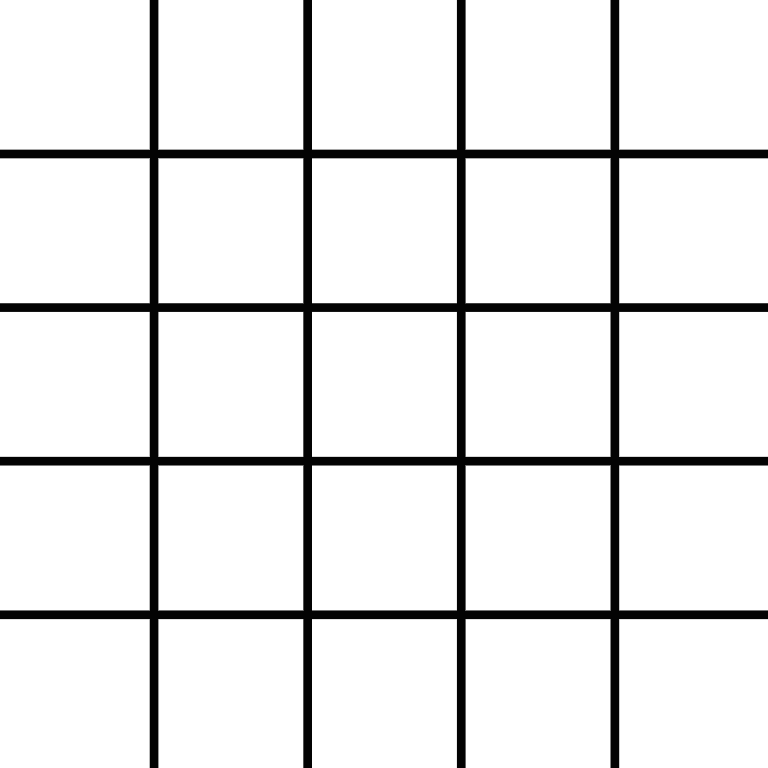
Give the GLSL for this pattern, as a WebGL 2 fragment shader.

```glsl
#version 300 es
precision highp float;
// Draws a plain grid of five by five white squares parted by black rules.
// Each axis finds its nearest inner rule by rounding; the outer border stays
// open, and the edges are smoothed over one pixel.

uniform vec2 u_resolution;
out vec4 outColor;

const float CELLS = 5.0;
const float RULE_WIDTH = 0.0113;
const vec2 GRID_OFFSET = vec2(0.0006, -0.0005);
const vec3 PAPER = vec3(1.0);
const vec3 INK = vec3(0.01);

// Distance along each axis to the nearest inner rule.
vec2 ruleDistance(vec2 p, float cells) {
    vec2 index = clamp(round(p * cells), 1.0, cells - 1.0);
    return abs(p - index / cells);
}

// Coverage of a rule of the given width, smoothed over one pixel.
vec2 ruleCoverage(vec2 dist, float width, vec2 pixel) {
    return clamp((0.5 * width - dist) / pixel + 0.5, 0.0, 1.0);
}

void main() {
    vec2 uv = gl_FragCoord.xy / u_resolution;
    vec2 dist = ruleDistance(uv - GRID_OFFSET, CELLS);
    vec2 rules = ruleCoverage(dist, RULE_WIDTH, 1.0 / u_resolution);

    // Union of the upright and level rules.
    float ink = max(rules.x, rules.y);
    outColor = vec4(mix(PAPER, INK, ink), 1.0);
}
```
